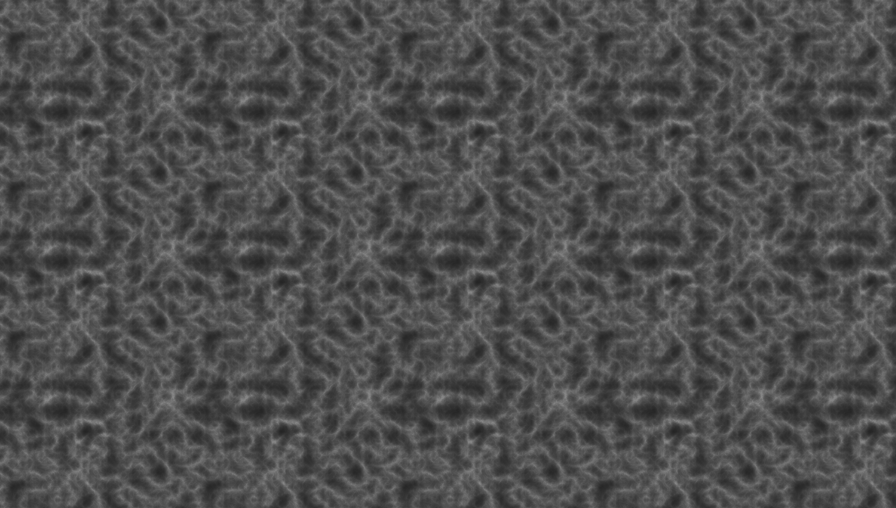
Give the GLSL for this pattern, as a Shadertoy shader.

```glsl
vec2 hashGradient(vec2 cell) {
    vec3 h = fract(cell.xyx * vec3(0.1031, 0.1030, 0.0973));
    h += dot(h, h.yzx + 33.33);
    float angle = 6.2832 * fract((h.x + h.y) * h.z);
    return vec2(cos(angle), sin(angle));
}

float cornerRamp(vec2 cell, vec2 corner, vec2 f, vec2 period, float seed) {
    return dot(hashGradient(mod(cell + corner, period) + seed), f - corner);
}

// Gradient noise that wraps after a whole number of cells
float tiledNoise(vec2 p, vec2 period, float seed) {
    vec2 cell = floor(p), f = fract(p);
    vec2 w = f * f * f * (f * (f * 6.0 - 15.0) + 10.0);
    float low = mix(cornerRamp(cell, vec2(0, 0), f, period, seed),
                    cornerRamp(cell, vec2(1, 0), f, period, seed), w.x);
    float high = mix(cornerRamp(cell, vec2(0, 1), f, period, seed),
                     cornerRamp(cell, vec2(1, 1), f, period, seed), w.x);
    return mix(low, high, w.y);
}

// Folded octaves: low along the veins, high inside the blotches
float turbulence(vec2 p, vec2 period) {
    float sum = 0.0, amplitude = 1.0;
    for (int i = 0; i < 4; i++) {
        float seed = 17.0 + 41.0 * float(i);
        float n = tiledNoise(p + vec2(0.37, 0.61) * float(i), period, seed);
        sum += amplitude * sqrt(n * n + 0.001);
        p *= 2.0;
        period *= 2.0;
        amplitude *= 0.5;
    }
    return sum;
}

vec2 wrappedOffset(vec2 p, vec2 centre, vec2 period) {
    return mod(p - centre + 0.5 * period, period) - 0.5 * period;
}

float softSpot(vec2 offset, vec2 radius) {
    offset /= radius;
    return exp(-dot(offset, offset));
}

// Larger stains that make each repeat recognisable
float stains(vec2 p, vec2 period) {
    vec2 q = wrappedOffset(p, vec2(1.0, 4.5), period);
    vec2 along = normalize(vec2(1.55, 2.15));
    vec2 streak = vec2(dot(q, along), dot(q, vec2(-along.y, along.x)));
    float depth = 0.32 * softSpot(streak, vec2(1.3, 0.32));
    depth += 0.25 * softSpot(wrappedOffset(p, vec2(1.45, 2.3), period), vec2(0.65, 0.35));

    vec2 ring = wrappedOffset(p, vec2(3.65, 5.4), period);
    depth += 0.4 * softSpot(ring, vec2(0.35, 0.28));
    float rim = (length(ring * vec2(1.0, 1.15)) - 0.6) / 0.13;
    depth -= 0.14 * exp(-rim * rim);

    depth -= 0.2 * softSpot(wrappedOffset(p, vec2(1.95, 3.7), period), vec2(0.25, 0.5));
    depth -= 0.12 * softSpot(wrappedOffset(p, vec2(7.1, 4.0), period), vec2(0.7, 0.4));
    return depth - 0.12 * softSpot(wrappedOffset(p, vec2(3.3, 1.3), period), vec2(0.5, 0.6));
}

void mainImage(out vec4 fragColor, in vec2 fragCoord) {
    // Tiles are counted from the top left corner, 8 by 6 cells each
    vec2 uv = vec2(fragCoord.x, iResolution.y - fragCoord.y) / iResolution.y;
    vec2 period = vec2(8.0, 6.0);
    vec2 p = fract(uv / vec2(0.3862, 0.2942)) * period;

    float depth = max(turbulence(p, period) + stains(p, period), 0.0);
    float grey = 0.075 + 0.445 * exp(-2.0 * depth);
    fragColor = vec4(vec3(grey), 1.0);
}
```
